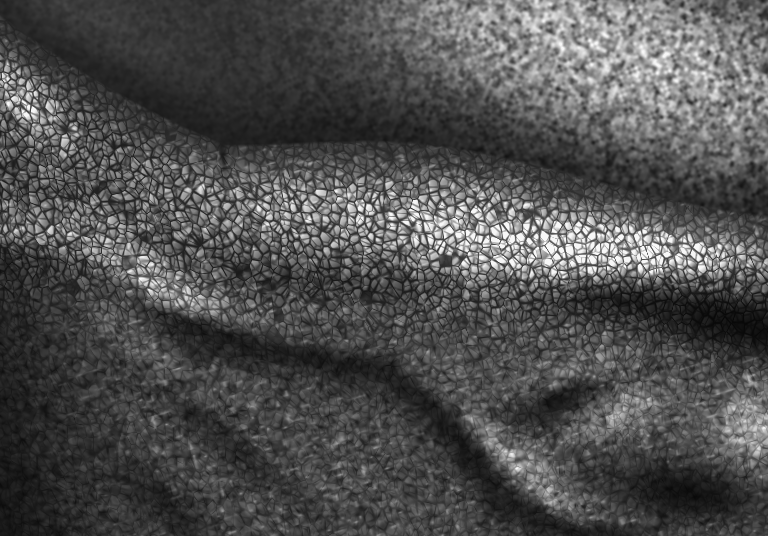
Write a Shadertoy shader that draws this texture.

```glsl
// Draws creased, glossy skin in raking light before a grainy, softly lit backdrop.

vec2 hash22(vec2 p) {
    vec3 q = fract(p.xyx * vec3(0.1031, 0.1030, 0.0973));
    q += dot(q, q.yzx + 33.33);
    return fract((q.xx + q.yz) * q.zy);
}

vec2 rotate(vec2 p, float angle) {
    vec2 axis = vec2(cos(angle), sin(angle));
    return vec2(dot(p, axis), dot(p, vec2(-axis.y, axis.x)));
}

float valueNoise(vec2 p) {
    vec2 i = floor(p), f = fract(p);
    f = f * f * (3.0 - 2.0 * f);
    float low = mix(hash22(i).x, hash22(i + vec2(1, 0)).x, f.x);
    float high = mix(hash22(i + vec2(0, 1)).x, hash22(i + vec2(1, 1)).x, f.x);
    return mix(low, high, f.y);
}

// Rotated Gaussian spot
float glow(vec2 p, vec2 center, vec2 radius, float angle) {
    vec2 q = rotate(p - center, angle) / radius;
    return exp(-dot(q, q));
}

// Cellular facets: x = distance to groove, y = facet hash, z = facet tilt
vec3 facets(vec2 p) {
    vec2 cell = floor(p), f = fract(p), nearest = vec2(0.0);
    float d1 = 9.0, d2 = 9.0, id = 0.0;
    for (int y = -1; y <= 1; y++)
    for (int x = -1; x <= 1; x++) {
        vec2 offset = vec2(x, y), h = hash22(cell + offset);
        vec2 r = offset + h - f;
        float d = length(r);
        if (d < d1) { d2 = d1; d1 = d; id = h.y; nearest = r; }
        else d2 = min(d2, d);
    }
    return vec3(d2 - d1, fract(id * 7.31), dot(nearest, vec2(0.5, -0.8)));
}

// Silhouette height
float ridge(float x) {
    float slope = 0.97 - 0.75 * x + 0.42 * x * x - 1.2 * max(x - 0.5, 0.0);
    float crest = 0.728 + 0.008 * smoothstep(0.42, 0.7, x) - 0.142 * smoothstep(0.7, 1.5, x);
    return max(slope, crest);
}

// Height where the lit flank turns into shadow
float shadowEdge(float x) {
    return 0.43 - 0.22 * (x - 0.3) - 0.22 * smoothstep(0.72, 1.04, x)
         + 0.05 * (1.0 - smoothstep(0.17, 0.28, x));
}

float litTone(vec2 p) {
    float t = 0.27;
    // Upper flank highlights
    t += 0.36 * glow(p, vec2(0.045, 0.81), vec2(0.11, 0.04), -0.75);
    t += 0.18 * glow(p, vec2(0.05, 0.575), vec2(0.13, 0.04), 0.0);
    t += 0.38 * glow(p, vec2(0.30, 0.475), vec2(0.14, 0.04), -0.55);
    t += 0.24 * glow(p, vec2(0.60, 0.61), vec2(0.32, 0.08), -0.1);
    t += 0.34 * glow(p, vec2(0.93, 0.56), vec2(0.20, 0.08), -0.15);
    t += 0.55 * glow(p, vec2(1.20, 0.53), vec2(0.22, 0.055), -0.05);
    // Knuckle highlights
    t += 0.20 * glow(p, vec2(1.08, 0.31), vec2(0.09, 0.03), 0.3);
    t += 0.28 * glow(p, vec2(1.16, 0.24), vec2(0.08, 0.04), 0.4);
    t += 0.32 * glow(p, vec2(1.41, 0.20), vec2(0.07, 0.08), 0.2);
    t += 0.34 * glow(p, vec2(0.97, 0.13), vec2(0.14, 0.035), -0.7);
    // Hollows
    t *= 1.0 - 0.85 * glow(p, vec2(1.38, 0.395), vec2(0.22, 0.065), -0.2);
    t *= 1.0 - 0.55 * glow(p, vec2(1.14, 0.44), vec2(0.13, 0.03), 0.0);
    t *= 1.0 - 0.72 * glow(p, vec2(1.05, 0.255), vec2(0.11, 0.035), 0.4);
    t *= 1.0 - 0.80 * glow(p, vec2(1.28, 0.08), vec2(0.17, 0.06), -0.15);
    t *= 1.0 - 0.35 * glow(p, vec2(0.62, 0.475), vec2(0.20, 0.03), -0.05);
    return t;
}

float shadedTone(vec2 p, float depth) {
    float t = 0.25 + 0.10 * glow(p, vec2(0.25, 0.36), vec2(0.14, 0.035), -0.7);
    t += 0.07 * glow(p, vec2(0.56, 0.09), vec2(0.16, 0.03), -0.66);
    t *= 1.0 - 0.5 * glow(p, vec2(0.44, 0.165), vec2(0.26, 0.035), -0.66);
    t *= 1.0 - 0.5 * glow(p, vec2(0.32, 0.05), vec2(0.14, 0.04), -0.7);
    t *= 1.0 - 0.6 * exp(-pow((depth - 0.03) / 0.05, 2.0)) * smoothstep(0.2, 0.36, p.x);
    return t * mix(0.25, 1.0, smoothstep(-0.05, 0.42, p.x + 0.3 * p.y));
}

// Crossing creases on the taut flank, soft leathery bumps lower down
float skinRelief(vec2 p, float below) {
    vec2 warp = vec2(valueNoise(p * 16.0), valueNoise(p * 16.0 + 40.0)) - 0.5;
    vec2 q = p + 0.012 * warp + vec2(0.15 * p.y * (1.0 - smoothstep(0.0, 1.2, p.x)), 0.0);
    vec3 coarse = facets(q * vec2(64.0, 48.0));
    vec3 crossing = facets(rotate(q, 0.7) * vec2(72.0, 58.0) + 17.0);
    float width = mix(0.12, 0.5, valueNoise(q * 45.0));
    float groove = smoothstep(0.0, width, coarse.x)
                 * mix(0.4, 1.0, smoothstep(0.0, 0.65 - width, crossing.x));
    float creased = 0.32 + groove * (0.72 + 0.6 * coarse.y + 0.45 * coarse.z + 0.35 * crossing.z);
    float bumps = 0.6 * valueNoise(rotate(q, 0.4) * vec2(75.0, 115.0))
                + 0.4 * valueNoise(rotate(q, -0.5) * vec2(130.0, 170.0));
    float leathery = 0.95 + 1.5 * (bumps - 0.5);
    float taut = mix(0.35, 1.0, smoothstep(0.36, 0.56, p.y + 0.08 * p.x));
    float relief = mix(leathery, creased, taut);
    return mix(1.0, relief, mix(0.4, 1.0, smoothstep(0.0, 0.1, below)));
}

float skin(vec2 p, float below) {
    float slope = (shadowEdge(p.x + 0.01) - shadowEdge(p.x - 0.01)) / 0.02;
    float depth = (shadowEdge(p.x) - p.y) / sqrt(1.0 + slope * slope);
    depth += 0.015 * (valueNoise(p * 14.0) - 0.5);
    float tone = mix(litTone(p), shadedTone(p, depth), smoothstep(-0.026, 0.026, depth));
    tone *= mix(0.6, 1.0, smoothstep(0.0, 0.09, below));
    tone *= 1.0 - 0.5 * glow(p, vec2(0.417, 0.70), vec2(0.007, 0.04), 0.1);
    float glint = pow(valueNoise(rotate(p, 0.3) * vec2(95.0, 140.0)), 6.0);
    return 1.14 * tone * skinRelief(p, below) + 0.3 * glint * smoothstep(0.08, 0.25, tone);
}

float backdrop(vec2 p, float above) {
    float t = 0.17 + 0.48 * glow(p, vec2(1.25, 0.87), vec2(0.36, 0.17), -0.3);
    t += 0.26 * glow(p, vec2(0.88, 0.96), vec2(0.28, 0.13), -0.2);
    t += 0.06 * glow(p, vec2(0.15, 0.97), vec2(0.25, 0.10), -0.3);
    t *= mix(0.65, 1.0, smoothstep(0.0, 0.12, above));
    float grain = 0.55 * valueNoise(rotate(p, 0.6) * 100.0) + 0.45 * valueNoise(rotate(p, -0.4) * 150.0);
    float contrast = mix(0.5, 1.5, smoothstep(0.3, 1.1, p.x));
    return t * (1.0 + contrast * (grain - 0.5));
}

void mainImage(out vec4 fragColor, in vec2 fragCoord) {
    vec2 p = fragCoord / iResolution.y;
    float below = ridge(p.x) - p.y;
    float shade = mix(backdrop(p, -below), skin(p, below), smoothstep(-0.004, 0.004, below));
    shade = clamp(shade, 0.0, 1.1);
    fragColor = vec4(vec3(0.012 + shade - 0.12 * shade * shade), 1.0);
}
```
